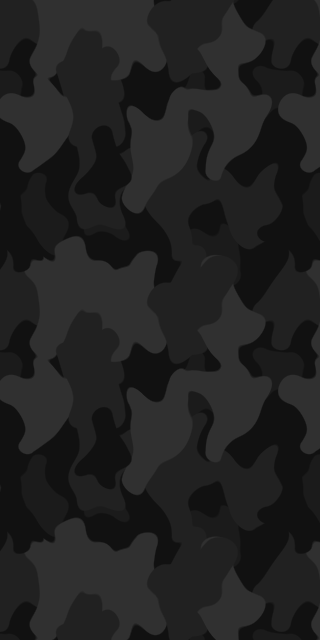
Write a Shadertoy shader that draws this pattern.

```glsl
// Dark camouflage: flat, lobed patches in three main tones on a repeating square tile.
// Each patch is a smooth union of tapered limbs around a jittered cell centre;
// five layers of patches are painted over a black ground.

const float TAU = 6.2831853;
const float TILE_SIZE = 0.88;   // side of the tile, in canvas widths
const int LIMBS = 4;

const vec3 BLACK    = vec3(0.067);
const vec3 SHADE    = vec3(0.104);
const vec3 CHARCOAL = vec3(0.130);
const vec3 GREY     = vec3(0.190);

// Two random values in 0..1 from a cell and a seed
vec2 hash2(vec2 cell, float seed) {
    uvec3 v = uvec3(ivec3(cell, seed)) * 1664525u + 1013904223u;
    v.x += v.y * v.z; v.y += v.z * v.x; v.z += v.x * v.y;
    v ^= v >> 16u;
    v.x += v.y * v.z; v.y += v.z * v.x;
    return vec2(v.xy >> 8u) / 16777216.0;
}

// Union with a rounded fillet of size k
float smoothMin(float a, float b, float k) {
    float h = max(k - abs(a - b), 0.0) / k;
    return min(a, b) - 0.25 * h * h * k;
}

// Limb from the origin to tip, its radius running from r0 to r1
float limb(vec2 p, vec2 tip, float r0, float r1) {
    float t = clamp(dot(p, tip) / dot(tip, tip), 0.0, 1.0);
    return length(p - tip * t) - mix(r0, r1, t);
}

// One patch: limbs spread around the centre, stretched upright
float patchDistance(vec2 p, vec2 cell, float seed, float size) {
    float d = 1.0;
    float turn = hash2(cell, seed + 1.0).x;
    for (int i = 0; i < LIMBS; i++) {
        vec2 rnd = hash2(cell, seed + 2.0 + float(i));
        float angle = TAU * (turn + (float(i) + 0.6 * (rnd.x - 0.5)) / float(LIMBS));
        float reach = 0.13 * size * mix(0.6, 1.2, rnd.y);
        vec2 tip = reach * vec2(0.8, 1.25) * vec2(cos(angle), sin(angle));
        float tipRadius = size * mix(0.026, 0.054, fract(rnd.x * 7.0 + rnd.y));
        d = smoothMin(d, limb(p, tip, 0.055 * size, tipRadius), 0.05 * size);
    }
    return d;
}

// Layer of patches on a wrapped grid, one per cell
float patchLayer(vec2 p, vec2 grid, float seed, float size) {
    vec2 home = floor(p * grid);
    float d = 1.0;
    for (int y = -1; y <= 1; y++) {
        for (int x = -1; x <= 1; x++) {
            vec2 cell = home + vec2(x, y);
            vec2 id = mod(cell, grid);
            vec2 centre = (cell + 0.5 + 0.5 * (hash2(id, seed) - 0.5)) / grid;
            d = smoothMin(d, patchDistance(p - centre, id, seed, size), 0.02);
        }
    }
    return d;
}

// Bend the plane with waves that keep the tile seamless
vec2 bend(vec2 p) {
    p += 0.020 * sin(TAU * (vec2(2.0, 3.0) * p.yx + vec2(0.1, 0.6)));
    return p + 0.008 * sin(TAU * (vec2(5.0, 4.0) * p.yx + p.xy));
}

// Lay a tone over the ground wherever the distance is negative
vec3 paint(vec3 ground, vec3 tone, float d, float edge) {
    return mix(ground, tone, clamp(0.5 - d / edge, 0.0, 1.0));
}

void mainImage(out vec4 fragColor, in vec2 fragCoord) {
    vec2 tilePos = fragCoord / (iResolution.x * TILE_SIZE);
    float edge = 1.3 / (iResolution.x * TILE_SIZE);
    vec2 p = bend(tilePos);

    // Broad layers, then a few accents; each is shifted against the others
    vec3 color = BLACK;
    color = paint(color, SHADE,    patchLayer(p + vec2(0.10, 0.30), vec2(3, 2), 11.0, 0.82), edge);
    color = paint(color, CHARCOAL, patchLayer(p + vec2(0.17, 0.12), vec2(3, 2), 31.0, 1.13), edge);
    color = paint(color, GREY,     patchLayer(p, vec2(3, 2), 51.0, 1.13), edge);
    color = paint(color, CHARCOAL, patchLayer(p + vec2(0.05, 0.40), vec2(2, 1), 71.0, 1.10), edge);
    color = paint(color, BLACK,    patchLayer(p + vec2(0.30, 0.05), vec2(2, 1), 91.0, 0.80), edge);

    fragColor = vec4(color, 1.0);
}
```
